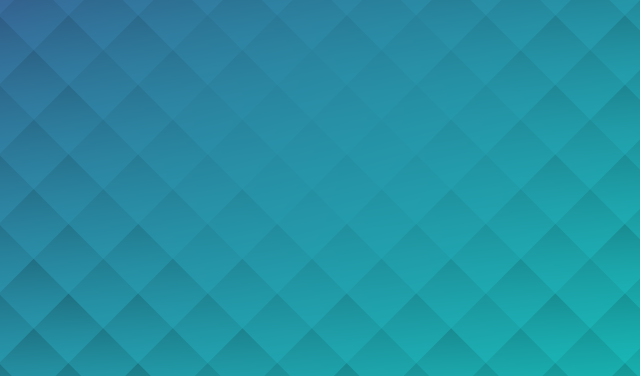
Reproduce this background procedurally as a Shadertoy shader.

```glsl
// Teal-blue diagonal gradient covered with overlapping, softly shaded diamond scales.

const vec3 CORNER_BLUE = vec3(0.225, 0.415, 0.610);
const vec3 CORNER_TEAL = vec3(0.095, 0.715, 0.710);
const float PERIOD = 0.185;               // diamond width and height, in canvas heights
const vec2 APEX = vec2(0.0896, 0.1333);   // top point of one diamond, y measured downward

// Diagonal blend from the top left to the bottom right corner.
vec3 backdrop(vec2 uv) {
    float t = clamp(0.51 * uv.x + 0.49 * uv.y, 0.0, 1.0);
    return mix(CORNER_BLUE, CORNER_TEAL, pow(t, 0.75));
}

// Layered sines giving each cell a value in -1..1.
float cellVariation(vec2 cell) {
    return 0.6 * sin(dot(cell, vec2(2.3, 4.1)))
         + 0.4 * sin(dot(cell, vec2(5.7, -3.2)) + 1.3);
}

// Shadow opacity of a cell: faint in the middle, deeper toward the borders.
float shadowStrength(vec2 center, vec2 cell) {
    vec2 offset = (center - vec2(0.53, 0.42)) * vec2(1.0, 0.85);
    float base = mix(0.045, 0.17, smoothstep(0.05, 0.58, length(offset)));
    float lowerLeft = 0.07 * smoothstep(0.45, 0.0, length(center - vec2(0.0, 1.0)));
    return (base + lowerLeft) * (1.0 + 0.18 * cellVariation(cell));
}

// Shadow of the diamond lattice: darkest at each apex, gone at its lower tip.
float diamondShadow(vec2 p, float aspect) {
    vec2 q = (p - APEX) / PERIOD;
    vec2 diagonal = vec2(q.y + q.x, q.y - q.x);
    vec2 cell = floor(diagonal);
    vec2 local = fract(diagonal);
    float depth = 0.5 * (local.x + local.y);

    vec2 mid = cell + 0.5;
    vec2 center = APEX + 0.5 * PERIOD * vec2(mid.x - mid.y, mid.x + mid.y);
    center.x /= aspect;
    return shadowStrength(center, cell) * pow(1.0 - depth, 1.4);
}

void mainImage(out vec4 fragColor, in vec2 fragCoord) {
    float aspect = iResolution.x / iResolution.y;
    vec2 uv = fragCoord / iResolution.xy;
    uv.y = 1.0 - uv.y;

    // Average a 3 by 3 grid of samples to smooth the diamond edges.
    float shadow = 0.0;
    for (int i = 0; i < 9; i++) {
        vec2 jitter = (vec2(i % 3, i / 3) - 1.0) / 3.0;
        vec2 p = uv * vec2(aspect, 1.0) + jitter / iResolution.y;
        shadow += diamondShadow(p, aspect) / 9.0;
    }

    fragColor = vec4(backdrop(uv) * (1.0 - shadow), 1.0);
}
```
